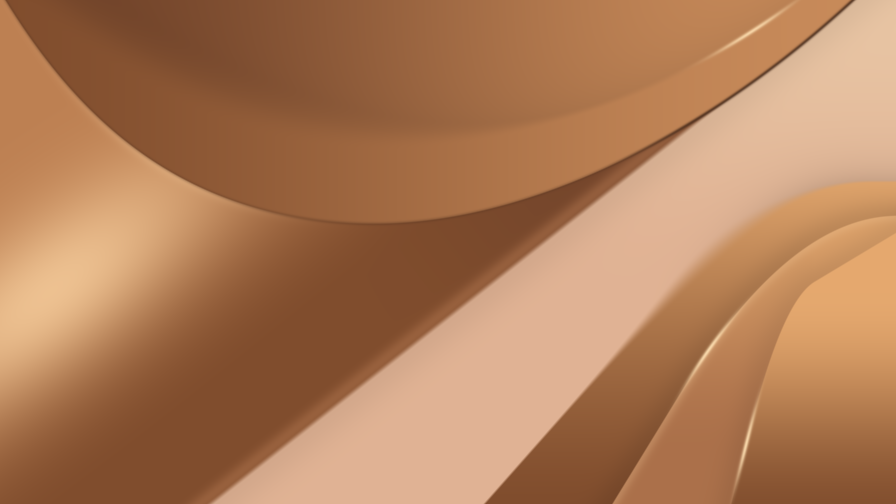
A WebGL 2 fragment shader for this background:

```glsl
#version 300 es
precision highp float;
// Satin bronze background: a large hanging disc, a pale diagonal band and
// three nested folds. Each edge is a height curve turned into a distance,
// and the layers are painted from back to front with soft gradients.

uniform vec2 u_resolution;
out vec4 outColor;

// Palette
const vec3 UMBER = vec3(0.46, 0.275, 0.17);
const vec3 BRONZE = vec3(0.50, 0.30, 0.175);
const vec3 CLAY = vec3(0.67, 0.44, 0.29);
const vec3 AMBER = vec3(0.74, 0.50, 0.32);
const vec3 CARAMEL = vec3(0.78, 0.54, 0.35);
const vec3 HONEY = vec3(0.87, 0.64, 0.42);
const vec3 CREAM = vec3(0.94, 0.77, 0.58);
const vec3 ROSE = vec3(0.88, 0.70, 0.58);
const vec3 SAND = vec3(0.91, 0.77, 0.64);
const vec3 SPARK = vec3(1.0, 0.88, 0.70);

// Layout, in canvas heights
const float RIGHT_EDGE = 1.778;
const vec2 GLOW_CENTER = vec2(0.10, 0.42);
const vec2 GLOW_AXIS = vec2(0.79, 0.613);
const vec2 BAND_START = vec2(0.417, 0.0);
const float BAND_SLOPE = 0.785;
const vec2 DISC_LOW = vec2(0.741, 0.556);
const vec2 RIM_LOW = vec2(0.86, 0.736);
const float RIM_BEND = 0.505;
const float STREAK_WIDTH = 0.004;

// Converts a height difference into a distance in canvas heights.
float toDistance(float h) {
  vec2 g = vec2(dFdx(h), dFdy(h)) * u_resolution.y;
  return h / max(length(g), 0.001);
}

// Coverage of the positive side, never sharper than one pixel.
float cover(float d, float blur) {
  float w = max(blur, 0.8 / u_resolution.y);
  return smoothstep(-w, w, d);
}

float bell(float x, float width) {
  float t = x / width;
  return exp(-t * t);
}

// Rising line that bends smoothly into a flatter cap.
float foldHeight(float x, float start, float slope, float cap, float capSlope, float bend) {
  float a = slope * (x - start);
  float b = cap + capSlope * (x - RIGHT_EDGE);
  float h = max(bend - abs(a - b), 0.0) / bend;
  return min(a, b) - h * h * bend * 0.25;
}

// Lower edge of the disc, steeper on the left than on the right.
float discHeight(float x) {
  float s = x - DISC_LOW.x;
  float k = s < 0.0 ? 0.55 + 0.53 * s * s : 0.60 + s * (0.11 * s - 0.22);
  return DISC_LOW.y + k * s * s;
}

vec3 backdrop(vec2 p) {
  vec2 q = p - GLOW_CENTER;
  float along = dot(q, GLOW_AXIS);
  float across = dot(q, vec2(-GLOW_AXIS.y, GLOW_AXIS.x));
  vec3 c = mix(AMBER, BRONZE, smoothstep(0.08, -0.36, across));
  c = mix(c, UMBER, smoothstep(0.5, 1.0, along));
  return mix(c, CREAM, 0.95 * bell(across, 0.14) * bell(along, 0.38));
}

vec3 addBand(vec3 c, vec2 p) {
  float d = toDistance(BAND_SLOPE * (p.x - BAND_START.x) - p.y);
  c = mix(c, CLAY, 0.55 * bell(d + 0.012, 0.016));
  vec3 silk = mix(ROSE, SAND, smoothstep(0.45, 1.0, p.y));
  silk *= 1.0 - 0.06 * bell(d, 0.05);
  return mix(c, silk, cover(d, 0.006));
}

vec3 addDisc(vec3 c, vec2 p) {
  float d = toDistance(p.y - discHeight(p.x));
  float s = p.x - RIM_LOW.x;
  float inner = toDistance(p.y - RIM_LOW.y - RIM_BEND * s * s);
  vec3 rim = mix(BRONZE, CARAMEL, smoothstep(-0.1, 1.7, p.x));
  vec3 face = mix(UMBER, CARAMEL, smoothstep(0.12, 1.6, p.x));
  face *= 1.0 - 0.07 * exp(-max(inner, 0.0) / 0.06);
  float softness = mix(0.06, 0.008, smoothstep(0.4, 1.2, p.x));
  vec3 body = mix(rim, face, cover(inner, softness));
  body = mix(body, SPARK, 0.85 * bell(inner, STREAK_WIDTH) * bell(p.x - 1.49, 0.07));
  // A light lip on the left, a dark contact line on the right.
  float right = smoothstep(1.15, 1.4, p.x);
  c = mix(c, CREAM, 0.3 * bell(d, 0.012) * bell(p.x - 0.3, 0.2));
  c = mix(c, body, cover(d, 0.002));
  return mix(c, UMBER * 0.6, (0.25 + 0.55 * right) * bell(d, 0.0035));
}

vec3 addFolds(vec3 c, vec2 p) {
  float outer = toDistance(foldHeight(p.x, 0.961, 1.13, 0.64, 0.0, 0.23) - p.y);
  float middle = toDistance(foldHeight(p.x, 1.215, 1.63, 0.572, 0.05, 0.33) - p.y);
  float core = toDistance(foldHeight(p.x, 1.451, 4.0, 0.538, 0.6, 0.22) - p.y);

  // Outer fold, blurred where it turns, with a faint shade above it.
  vec3 tone = mix(BRONZE, HONEY, pow(clamp(p.y / 0.64, 0.0, 1.0), 1.3));
  c *= 1.0 - 0.12 * exp(-max(-outer, 0.0) / 0.035) * smoothstep(1.25, 1.65, p.x);
  c = mix(c, tone, cover(outer, 0.003 + 0.02 * bell(p.x - 1.42, 0.16)));

  // Middle fold
  c *= 1.0 - 0.08 * bell(middle, 0.035);
  tone = mix(CLAY, HONEY, smoothstep(0.1, 0.62, p.y));
  tone = mix(tone, CREAM, 0.25 * bell(middle, 0.012));
  c = mix(c, tone, cover(middle, 0.002));
  c = mix(c, SPARK, 0.9 * bell(middle, STREAK_WIDTH) * bell(p.y - 0.305, 0.065));

  // Core fold
  c *= 1.0 - 0.07 * bell(core, 0.035);
  tone = mix(BRONZE, HONEY * 1.03, smoothstep(-0.05, 0.42, p.y));
  c = mix(c, tone, cover(core, 0.002));
  return mix(c, SPARK, 0.9 * bell(core, STREAK_WIDTH) * bell(p.y - 0.12, 0.075));
}

void main() {
  vec2 p = gl_FragCoord.xy / u_resolution.y;
  vec3 color = backdrop(p);
  color = addBand(color, p);
  color = addDisc(color, p);
  color = addFolds(color, p);
  outColor = vec4(color, 1.0);
}
```
